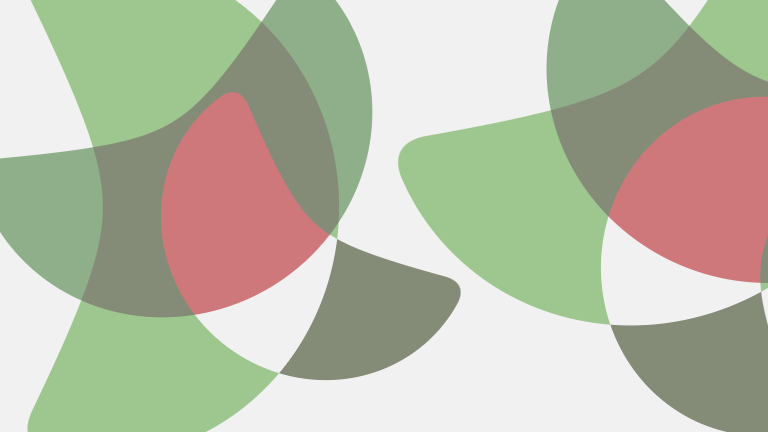
Give the GLSL for this background, as a WebGL 1 fragment shader.

```glsl
precision highp float;

uniform vec2 u_resolution;

const vec3 PAPER = vec3(0.946);
const vec3 LEAF = vec3(0.618, 0.780, 0.560);
const vec3 SAGE = vec3(0.558, 0.685, 0.540);
const vec3 OLIVE = vec3(0.518, 0.549, 0.470);
const vec3 ROSE = vec3(0.812, 0.470, 0.486);

// Coordinates of p in a frame whose x axis points along the angle
vec2 toFrame(vec2 p, float degreesTurned) {
  float a = radians(degreesTurned);
  vec2 axis = vec2(cos(a), sin(a));
  return vec2(dot(p, axis), dot(p, vec2(-axis.y, axis.x)));
}

float smoothMax(float a, float b, float k) {
  float h = max(k - abs(a - b), 0.0) / k;
  return max(a, b) + 0.25 * k * h * h;
}

// Rounded crescent: an ellipse cut by a soft hyperbolic notch on its left
float crescent(vec2 p) {
  vec2 radii = vec2(0.554, 0.581);
  float outer = (length((p + vec2(0.255, 0.0)) / radii) - 1.0) * radii.y;
  float notch = 0.146 + length(vec2(0.102, 0.52 * p.y));
  float inner = 0.89 * (-p.x - notch);
  return smoothMax(outer, inner, 0.083);
}

// Antialiased coverage of a placed crescent
float blob(vec2 p, vec2 centre, float angle, float size, float pixel) {
  float d = crescent(toFrame(p - centre, angle) / size) * size;
  return clamp(0.5 - d / pixel, 0.0, 1.0);
}

// Three overlapping crescents; each combination has its own colour
vec3 motif(vec2 p, float pixel) {
  float large = blob(p, vec2(0.028, 0.162), 0.0, 1.0, pixel);
  float middle = blob(p, vec2(0.044, 0.185), -59.0, 0.813, pixel);
  float small = blob(p, vec2(0.172, 0.0), -131.0, 0.64, pixel);

  vec3 without = mix(mix(PAPER, LEAF, large), mix(SAGE, OLIVE, large), middle);
  vec3 within = mix(mix(OLIVE, PAPER, large), mix(SAGE, ROSE, large), middle);
  return mix(without, within, small);
}

// Motif moved, turned and scaled on the canvas
vec3 placedMotif(vec2 p, vec2 origin, float angle, float size, float pixel) {
  return motif(toFrame(p - origin, angle) / size, pixel / size);
}

void main() {
  float pixel = 1.0 / u_resolution.y;
  vec2 p = gl_FragCoord.xy * pixel;

  vec3 left = placedMotif(p, vec2(0.458, 0.359), 0.0, 1.0, pixel);
  vec3 right = placedMotif(p, vec2(1.488, 0.547), -54.3, 1.056, pixel);

  // The motifs never overlap, so the darker one wins over the paper
  gl_FragColor = vec4(min(left, right), 1.0);
}
```
